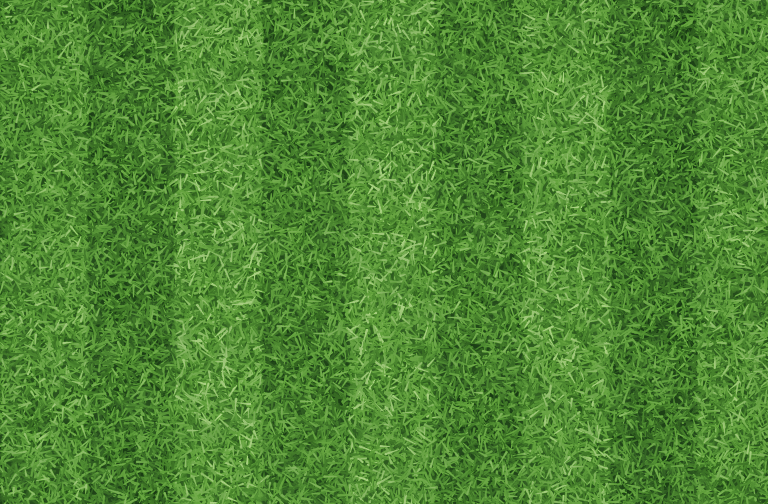
Write a Shadertoy shader that draws this texture.

```glsl
// Mown lawn seen from above: nine vertical stripes, light and dark in turn, built from short grass blades.

const float PI = 3.14159265;
const float STRIPE_WIDTH = 0.1133;  // fraction of the canvas width
const float STRIPE_START = 0.0013;
const int BLADE_LAYERS = 5;
const float BLADE_CELLS = 105.0;    // blade cells across the canvas

float hash(vec2 p) {
    return fract(sin(dot(p, vec2(127.1, 311.7))) * 43758.5453);
}

vec2 hash2(vec2 p) {
    return vec2(hash(p), hash(p + 19.7));
}

float valueNoise(vec2 p) {
    vec2 cell = floor(p);
    vec2 f = fract(p);
    f = f * f * (3.0 - 2.0 * f);
    float low = mix(hash(cell), hash(cell + vec2(1.0, 0.0)), f.x);
    float high = mix(hash(cell + vec2(0.0, 1.0)), hash(cell + 1.0), f.x);
    return mix(low, high, f.y);
}

mat2 rotation(float angle) {
    float c = cos(angle);
    float s = sin(angle);
    return mat2(c, s, -s, c);
}

// Green ramp from deep shade (0) to sunlit blade (1)
vec3 grassColor(float tone) {
    vec3 ramp[7] = vec3[7](
        vec3(0.09, 0.22, 0.07), vec3(0.16, 0.33, 0.11),
        vec3(0.22, 0.43, 0.13), vec3(0.30, 0.54, 0.18),
        vec3(0.40, 0.65, 0.24), vec3(0.48, 0.69, 0.33),
        vec3(0.68, 0.83, 0.52));
    float position = clamp(tone, 0.0, 0.999) * 6.0;
    int index = int(position);
    return mix(ramp[index], ramp[index + 1], fract(position));
}

// Distance to a tapered blade centred on the origin
float bladeDistance(vec2 p, float angle, float halfLength, float halfWidth) {
    vec2 dir = vec2(cos(angle), sin(angle));
    float along = clamp(dot(p, dir), -halfLength, halfLength);
    float taper = 1.0 - 0.6 * (along / halfLength * 0.5 + 0.5);
    return length(p - dir * along) - halfWidth * taper;
}

// Paints one layer of scattered blades over the tone beneath it
float paintBlades(float tone, vec2 p, float layer, float pixel) {
    vec2 home = floor(p);
    for (int y = -1; y <= 1; y++) {
        for (int x = -1; x <= 1; x++) {
            vec2 cell = home + vec2(x, y);
            vec2 seed = cell + layer * 37.3;
            vec2 root = cell + hash2(seed);
            vec2 traits = hash2(seed + 53.1);
            float angle = 2.0 * PI * hash(seed + 71.9);
            float halfLength = mix(0.45, 0.95, traits.x);
            float d = bladeDistance(p - root, angle, halfLength, 0.17);
            float cover = 1.0 - smoothstep(-0.7 * pixel, 0.7 * pixel, d);
            float bladeTone = 0.04 + 0.065 * layer + 0.68 * traits.y;
            tone = mix(tone, bladeTone, cover);
        }
    }
    return tone;
}

// Mowing stripes: positive on light bands, negative on dark ones
float stripeTone(float x) {
    float s = (x - STRIPE_START) / STRIPE_WIDTH;
    float band = smoothstep(-0.06, 0.06, sin(PI * s));
    float variation = 0.03 * (hash(vec2(floor(s), 4.0)) - 0.5);
    return mix(-0.085, 0.08, band) + variation;
}

void mainImage(out vec4 fragColor, in vec2 fragCoord) {
    vec2 uv = fragCoord / iResolution.xy;
    vec2 p = fragCoord / iResolution.x;
    float pixel = BLADE_CELLS / iResolution.x;

    // Overlapping blades, each layer turned against the last
    float tone = 0.08;
    for (int i = 0; i < BLADE_LAYERS; i++) {
        float layer = float(i);
        vec2 q = rotation(0.4 + 1.3 * layer) * p * BLADE_CELLS;
        tone = paintBlades(tone, q, layer, pixel);
    }

    // Stripes with slightly ragged borders
    float ragged = 0.003 * (valueNoise(p * 180.0) - 0.5);
    tone += stripeTone(uv.x + ragged);

    // Uneven growth and darker left and right sides
    float clumps = valueNoise(p * 42.0) - 0.5;
    float patches = valueNoise(p * 11.0 + 8.0) - 0.5;
    tone += 0.10 * clumps + 0.06 * patches;
    vec2 centred = uv * 2.0 - 1.0;
    tone += 0.03 - 0.10 * centred.x * centred.x - 0.02 * centred.y * centred.y;

    // Faintly dry patches
    float dryness = 0.3 * valueNoise(p * 70.0 + 31.0);
    vec3 color = mix(grassColor(tone), vec3(0.33, 0.53, 0.24), dryness);
    fragColor = vec4(color, 1.0);
}
```
